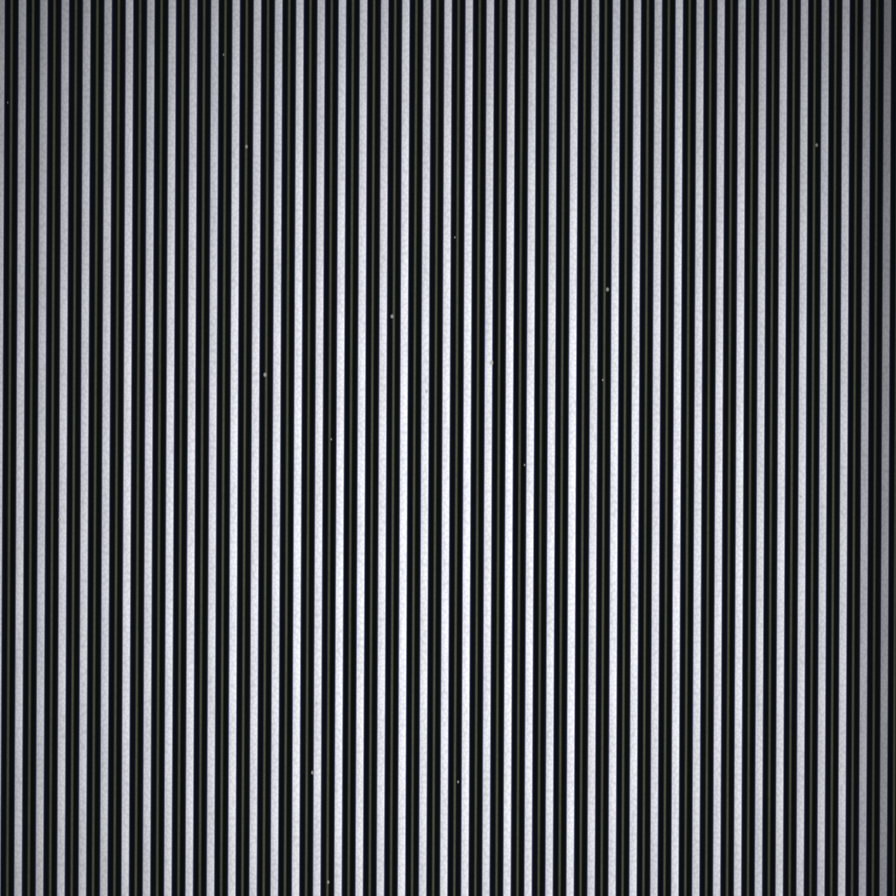
This texture is drawn by a WebGL 1 fragment shader. Its source:

```glsl
precision highp float;
// Fine vertical metal ribs: pale satin bars, black grooves and a thin olive ridge in each groove.
uniform vec2 u_resolution;

#define RIBS 42.45        // bars across the canvas
#define SPREAD 0.75       // slow tightening of the pitch to the right
#define BAR_CENTRE 0.4977 // position of the middle bar
#define TILT 0.005        // sideways lean from bottom to top
#define BAR_HALF 0.178    // half width of a bar, in pitches
#define RIDGE_HALF 0.058  // half width of a ridge, in pitches
#define SOFTNESS 0.055    // edge blur, in pitches
#define GRAIN 0.13        // strength of the satin grain
#define SPECK_CELLS 13.0  // dust grid across the canvas
#define SPECK_SHARE 0.12  // share of grid cells that hold dust

const vec3 GROOVE = vec3(0.035, 0.048, 0.05);
const vec3 FRINGE = vec3(0.13, 0.14, 0.24);
const vec3 RIDGE = vec3(0.29, 0.29, 0.24);
const vec3 SILVER = vec3(0.87, 0.875, 0.89);
const vec3 DUST = vec3(0.68, 0.67, 0.63);

vec2 hash2(vec2 p) {
  vec2 q = vec2(dot(p, vec2(127.1, 311.7)), dot(p, vec2(269.5, 183.3)));
  return fract(sin(q) * 43758.55);
}

// Distance to the nearest scattered point
float cellular(vec2 p) {
  vec2 cell = floor(p);
  float nearest = 2.0;
  for (int j = -1; j <= 1; j++) {
    for (int i = -1; i <= 1; i++) {
      vec2 c = cell + vec2(float(i), float(j));
      nearest = min(nearest, length(c + hash2(c) - p));
    }
  }
  return nearest;
}

// Coverage of a band whose edge lies at the given half width
float band(float dist, float halfWidth, float blur) {
  return 1.0 - smoothstep(halfWidth - blur, halfWidth + blur, dist);
}

// Sparse round dust, one candidate per grid cell
float dust(vec2 uv, float pixel) {
  vec2 p = uv * SPECK_CELLS;
  vec2 cell = floor(p);
  vec2 chance = hash2(cell + 31.0);
  vec2 centre = 0.1 + 0.8 * hash2(cell + 7.0);
  float radius = mix(0.0008, 0.0024, chance.y * chance.y);
  float dist = length((p - cell - centre) * vec2(1.0, 0.75)) / SPECK_CELLS;
  return band(dist, radius, max(pixel, 0.0006)) * step(chance.x, SPECK_SHARE);
}

void main() {
  vec2 uv = gl_FragCoord.xy / u_resolution;
  float pixel = 1.0 / u_resolution.x;

  // Rib coordinate: zero on a bar, one half on a ridge
  float d = uv.x - BAR_CENTRE - TILT * (uv.y - 0.5);
  float rib = RIBS * d + SPREAD * d * d;
  float side = fract(rib + 0.5) - 0.5;
  float dist = abs(side);
  float blur = max(SOFTNESS, 0.7 * RIBS * pixel);

  // Light pools below the middle and drops at the right border
  vec2 fromLight = (uv - vec2(0.52, 0.38)) * vec2(1.0, 0.85);
  float light = 1.1 - 0.95 * dot(fromLight, fromLight);
  light *= 1.0 - 0.3 * smoothstep(0.93, 1.0, uv.x);
  light *= 1.0 + 0.025 * sin(floor(rib + 0.5) * 2.4);

  // Satin grain and faint streaks along the bars
  float grain = cellular(uv * vec2(280.0, 230.0)) - 0.5;
  float streak = sin(uv.y * 47.0 + sin(rib * 1.7) * 3.0) * 0.015;
  float satin = 1.0 - GRAIN * grain + streak;

  // Grooves, ridges, blue fringes, then the bars
  vec3 color = GROOVE * (0.9 + 0.3 * light);
  float ridge = band(0.5 - dist, RIDGE_HALF, blur);
  color = mix(color, RIDGE * (0.5 + 0.5 * light) * satin, ridge);
  color = mix(color, FRINGE * light, band(dist, BAR_HALF + 0.055, blur) * 0.85);
  float sheen = 0.97 + 0.35 * side;
  vec3 silver = SILVER * light * sheen * satin;
  silver.b += 0.035 * smoothstep(0.04, BAR_HALF, dist);
  color = mix(color, silver, band(dist, BAR_HALF, blur));

  color = mix(color, DUST * light, 0.8 * dust(uv, pixel));
  gl_FragColor = vec4(clamp(color, 0.0, 1.0), 1.0);
}
```
